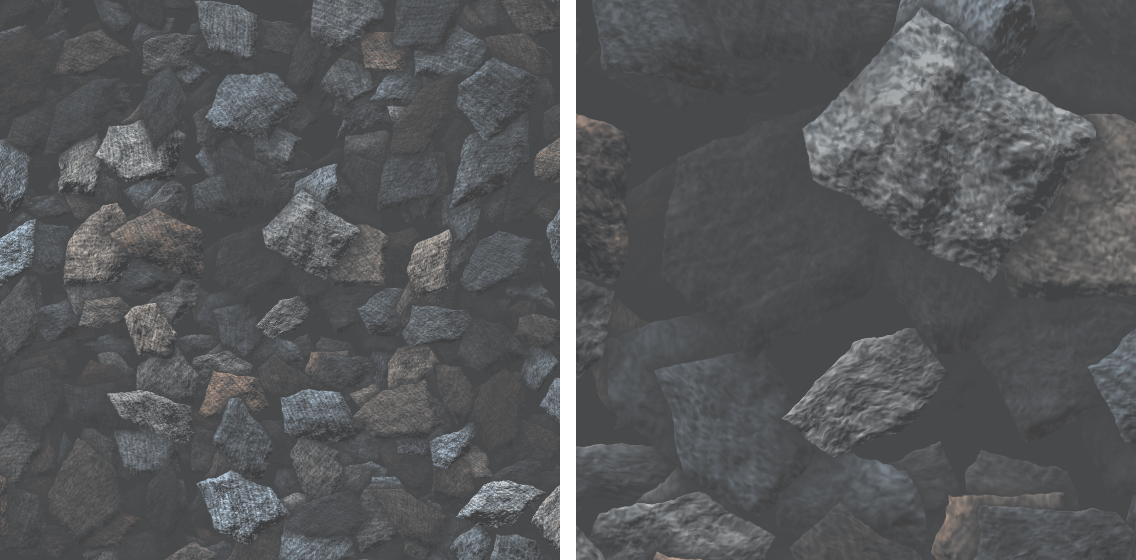
Left, the full canvas; right, a detail of the centre.
Reproduce this texture procedurally as a WebGL 1 fragment shader.

```glsl
precision highp float;
// Heap of dark, angular crushed stones in matte blue-grey, brown and rust.
uniform vec2 u_resolution;

const int LAYERS = 5;
const int SIDES = 6;
const float TAU = 6.28318;
const float CELLS_DEEP = 12.0;    // stones across the canvas, deepest layer
const float CELLS_TOP = 6.8;      // stones across the canvas, top layer
const float STONE_REACH = 0.54;   // centre to side, in cells
const float CAP_HEIGHT = 0.17;    // where bevels give way to the top facet
const float FACET_SHARPNESS = 48.0;
const float SHADOW_FALLOFF = 9.0;
const float GRAIN_SCALE = 42.0;
const float GRIT_STRENGTH = 0.75;
const vec2 LIGHT = vec2(-0.45, 0.89);
const vec3 GAP = vec3(0.282, 0.286, 0.292);
const vec3 SLATE = vec3(0.515, 0.56, 0.6);
const vec3 ASH = vec3(0.56, 0.57, 0.575);
const vec3 BROWN = vec3(0.555, 0.535, 0.52);
const vec3 RUST = vec3(0.565, 0.5, 0.465);

float hash(vec2 p) {
  return fract(sin(dot(p, vec2(127.1, 311.7))) * 43758.5453);
}

float noise(vec2 p) {
  vec2 i = floor(p), f = fract(p);
  f = f * f * (3.0 - 2.0 * f);
  return mix(mix(hash(i), hash(i + vec2(1, 0)), f.x),
             mix(hash(i + vec2(0, 1)), hash(i + vec2(1, 1)), f.x), f.y);
}

float fbm(vec2 p) {
  float sum = 0.0, amp = 0.5;
  for (int i = 0; i < 5; i++) {
    sum += amp * noise(p);
    p = mat2(1.6, 1.2, -1.2, 1.6) * p + 3.7;
    amp *= 0.6;
  }
  return sum;
}

vec3 stoneTint(float pick) {
  vec3 tint = mix(SLATE, ASH, smoothstep(0.3, 0.6, pick));
  tint = mix(tint, BROWN, smoothstep(0.64, 0.76, pick));
  return mix(tint, RUST, smoothstep(0.9, 0.98, pick));
}

// Paints one stone and its contact shadow; p is in cells from its centre.
void layStone(inout vec3 color, vec2 p, vec2 id, float cells, float level) {
  float angle = TAU * hash(id + 3.1);
  float c = cos(angle), s = sin(angle);
  mat2 turn = mat2(c, -s, s, c);
  vec2 light = turn * LIGHT;
  vec2 q = turn * p;
  q.y *= mix(1.1, 2.1, hash(id + 5.7));

  // Outline from half-planes, with crisply blended bevel facets
  float d = -1.0;
  float weights = exp(-FACET_SHARPNESS * CAP_HEIGHT);
  float lit = weights * mix(-0.2, 0.65, hash(id + 8.3));
  for (int k = 0; k < SIDES; k++) {
    vec2 key = id + float(k) * vec2(1.37, 2.91);
    float a = (float(k) + 0.85 * hash(key)) * TAU / float(SIDES);
    vec2 dir = vec2(cos(a), sin(a));
    float reach = STONE_REACH * mix(0.62, 1.12, hash(key + 11.3));
    float depth = reach - dot(q, dir);
    d = max(d, -depth);
    float slope = mix(0.4, 2.6, hash(key + 17.9));
    float w = exp(-FACET_SHARPNESS * max(depth, 0.0) * slope);
    weights += w;
    lit += w * dot(dir, light);
  }
  lit /= weights;
  d = max(d, length(p) - 0.85);

  color = mix(color, GAP, 0.85 * exp(-SHADOW_FALLOFF * max(d, 0.0)));
  float pixel = cells / u_resolution.y;
  if (d > pixel) return;

  // Rough cleaved surface, embossed along the light
  vec2 grain = q / cells * GRAIN_SCALE + id * 7.3;
  float rough = fbm(grain);
  float relief = rough - fbm(grain + light * 0.12);
  float grit = noise(grain * 5.5) + noise(grain * 9.0 + 4.0) - 1.0;
  float glint = smoothstep(0.72, 0.95, noise(grain * 4.3 + 19.0));
  float vein = smoothstep(0.03, 0.0, abs(noise(grain * 0.5 + 2.0 * rough) - 0.5));
  vein *= step(0.55, hash(id + 21.7));

  float tone = level * mix(0.12, 1.2, pow(hash(id + 13.9), 1.35));
  float shade = 0.62 + 0.72 * lit + 2.8 * relief + 1.1 * (rough - 0.57);
  shade += GRIT_STRENGTH * grit * (0.4 + 0.6 * max(shade, 0.0));
  shade += 0.4 * glint + 0.3 * vein;
  shade += 0.45 * smoothstep(-0.025, 0.0, d) * max(lit, 0.0);
  vec3 tint = stoneTint(hash(id + 29.3) + 0.25 * (rough - 0.57));
  vec3 body = GAP + (tint - GAP) * clamp(tone * shade, -0.12, 1.7);
  color = mix(color, body, smoothstep(pixel, -pixel, d));
}

void main() {
  vec2 uv = gl_FragCoord.xy / u_resolution.y;
  // Chipped edges: a shared wobble of the plane
  vec2 chip = vec2(fbm(uv * 26.0), fbm(uv * 26.0 + 41.0)) - 0.57;
  vec2 plane = uv + 0.013 * chip;
  vec3 color = GAP;

  // Layers from the deepest small stones to the large ones on top
  for (int n = 0; n < LAYERS; n++) {
    float rise = float(n) / float(LAYERS - 1);
    float cells = mix(CELLS_DEEP, CELLS_TOP, rise);
    float density = mix(0.9, 0.6, rise);
    vec2 grid = plane * cells + float(n) * vec2(5.37, 9.71);
    for (int j = -1; j <= 1; j++) {
      for (int i = -1; i <= 1; i++) {
        vec2 cell = floor(grid) + vec2(i, j);
        vec2 id = cell + float(n) * 37.0;
        if (hash(id + 0.5) > density) continue;
        vec2 jitter = 0.2 + 0.6 * vec2(hash(id + 1.9), hash(id + 2.6));
        layStone(color, grid - cell - jitter, id, cells, mix(0.6, 1.0, rise));
      }
    }
  }

  // Uneven daylight, dimmer toward the rim
  float daylight = mix(0.85, 1.3, smoothstep(0.25, 0.75, noise(uv * 4.0 + 8.0)));
  daylight *= 1.0 - 0.45 * smoothstep(0.3, 0.8, length(uv - vec2(0.5, 0.42)));
  gl_FragColor = vec4(GAP + (color - GAP) * daylight, 1.0);
}
```
